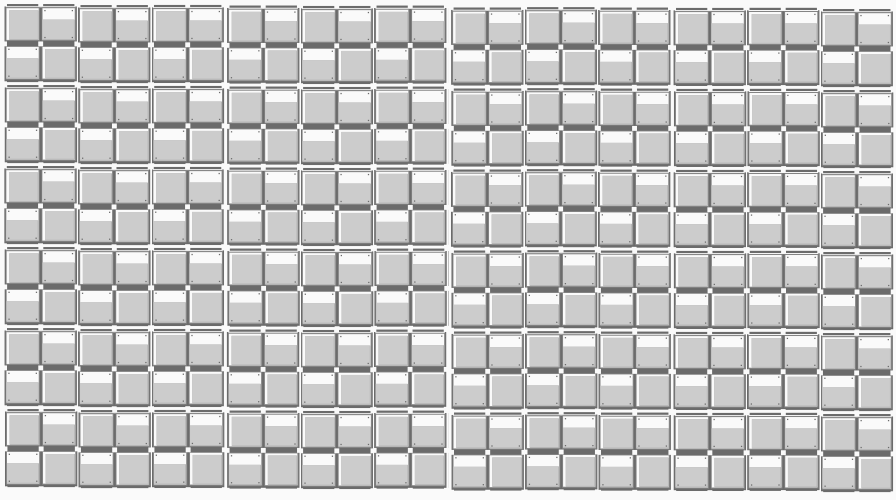
Give the GLSL for this pattern, as a WebGL 2 fragment shader.

```glsl
#version 300 es
precision highp float;
// Grey bevelled tiles, 24 across and 12 down, on a near-white ground.
// Dark frames hold two by two tiles, plain and half-lit in a checker;
// three frames make a group, and groups step down slightly to the right.

#define SIZE vec2(768.0, 429.0)    // canvas in design units
#define MARGIN vec2(4.0, 4.0)      // left and top margin
#define FRAME vec2(62.0, 67.0)     // dark frame of four tiles
#define PITCH vec2(63.0, 69.5)     // frame spacing
#define GROUP_PITCH 190.7          // spacing of three-frame groups
#define MIDDLE_GAP 1.4             // extra gap at the centre
#define GROUP_DROP 1.1             // downward step per group
#define TILE vec2(27.6, 27.2)      // tile face
#define TILE_STEP vec2(30.9, 33.2) // tile spacing in a frame
#define LIT 0.36                   // white share of a half-lit tile
#define NOTCH 2.1                  // half width of white joints
#define JITTER 1.2                 // unevenness between frames

uniform vec2 u_resolution;
out vec4 fragColor;

const vec3 WHITE = vec3(0.98);
const vec3 FACE = vec3(0.80);
const vec3 SHADE = vec3(0.69);
const vec3 EDGE = vec3(0.53);
const vec3 DARK = vec3(0.42);

float hash(vec2 p) {
  return fract(sin(dot(p, vec2(127.1, 311.7))) * 43758.5453);
}

// Area of the pixel covered by the box from lo to hi
float box(vec2 p, vec2 lo, vec2 hi) {
  vec2 px = SIZE / u_resolution;
  vec2 c = clamp(min(hi, p + 0.5 * px) - max(lo, p - 0.5 * px), vec2(0.0), px) / px;
  return c.x * c.y;
}

void paint(inout vec3 col, vec3 ink, vec2 p, vec2 lo, vec2 hi) {
  col = mix(col, ink, box(p, lo, hi));
}

// One tile face with its bevel; p starts at the top left
void paintTile(inout vec3 col, vec2 p, bool halfLit) {
  paint(col, EDGE, p, vec2(-0.7), TILE + 0.9);
  paint(col, WHITE, p, vec2(0.0), TILE);
  vec2 start = halfLit ? vec2(0.0, LIT * TILE.y) : vec2(2.3, 1.8);
  paint(col, SHADE, p, start, TILE);
  paint(col, FACE, p, start, TILE - 0.7);
  if (halfLit) {
    // Rivets in the four corners
    vec2 corner = 0.5 * TILE - abs(p - 0.5 * TILE);
    paint(col, DARK, corner, vec2(1.5), vec2(2.6));
  }
}

// Frame, highlight, tile and white joints; p starts at the top left
vec3 frameColor(vec2 p) {
  vec3 col = WHITE;
  paint(col, DARK, p, vec2(0.0), FRAME);
  paint(col, WHITE, p, vec2(1.2, 1.9), vec2(FRAME.x - 1.2, 2.8));

  vec2 side = step(vec2(30.8, 33.8), p);
  bool halfLit = mod(side.x + side.y, 2.0) > 0.5;
  paintTile(col, p - vec2(1.7, 3.6) - side * TILE_STEP, halfLit);

  for (int i = 0; i < 3; i++) {
    for (int j = 0; j < 3; j++) {
      vec2 joint = vec2(i, j) * vec2(0.5 * FRAME.x, 34.2);
      paint(col, WHITE, p, joint - NOTCH, joint + NOTCH);
    }
  }
  return col;
}

void main() {
  vec2 p = gl_FragCoord.xy / u_resolution * SIZE;
  p.y = SIZE.y - p.y;
  p -= MARGIN;

  // Locate the group, then the frame within it
  p.x -= MIDDLE_GAP * step(0.5 * SIZE.x - MARGIN.x, p.x);
  float group = clamp(floor((p.x + 1.5) / GROUP_PITCH), 0.0, 3.0);
  p.x -= group * GROUP_PITCH;
  float column = clamp(floor(p.x / PITCH.x), 0.0, 2.0);

  // Uneven laying: each frame column sinks a little
  float id = group * 3.0 + column;
  p.y -= group * GROUP_DROP + (hash(vec2(id, 3.0)) - 0.5) * JITTER;
  float row = clamp(floor((p.y + 1.0) / PITCH.y), 0.0, 5.0);
  p -= vec2(column, row) * PITCH;
  p.x -= (hash(vec2(group, row + 7.0)) - 0.5) * 0.5 * JITTER;

  fragColor = vec4(frameColor(p), 1.0);
}
```
